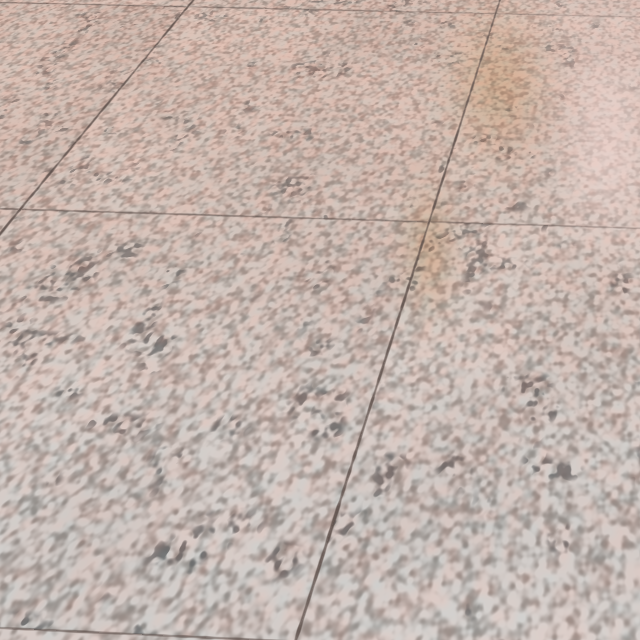
Reproduce this texture procedurally as a WebGL 2 fragment shader.

```glsl
#version 300 es
precision highp float;
// Polished speckled granite floor tiles with thin dark joints, seen in perspective.

uniform vec2 u_resolution;
out vec4 outColor;

// Floor perspective, in canvas units
const vec2 VANISHING_POINT = vec2(1.082, 1.943);
const float ROW_TILT = 0.0235;
const vec2 TILE_ORIGIN = vec2(-0.319, 0.5065);
const vec2 TILE_SIZE = vec2(0.508, 0.2614);

// Stone
const vec2 GRAIN_COUNT = vec2(88.0, 74.0);   // grains across one tile
const float CLUSTER_COUNT = 15.0;            // cells for dark mica clusters
const vec3 PALE_GRAIN = vec3(0.855, 0.795, 0.765);
const vec3 DARK_GRAIN = vec3(0.600, 0.540, 0.510);
const vec3 MICA = vec3(0.430, 0.395, 0.385);
const vec3 ROSE_TINT = vec3(0.030, -0.012, -0.020);
const vec3 FAR_LIGHT = vec3(1.015, 0.970, 0.950);
const vec3 NEAR_LIGHT = vec3(0.980, 1.010, 1.030);

// Joints
const vec3 JOINT_COLOR = vec3(0.370, 0.315, 0.295);
const vec2 JOINT_HALF_WIDTH = vec2(0.0017, 0.0012); // column, row
const vec2 JOINT_STRENGTH = vec2(0.88, 0.68);

// Glare and stains
const vec3 GLARE = vec3(0.940, 0.850, 0.835);
const vec3 STAIN = vec3(0.960, 0.900, 0.800);

float hash(vec2 p) {
    uvec2 q = uvec2(ivec2(floor(p))) * uvec2(1597334673u, 3812015801u);
    uint h = (q.x ^ q.y) * 1597334673u;
    h = (h ^ (h >> 15)) * 2246822519u;
    h ^= h >> 13;
    return float(h >> 8) / 16777216.0;
}

float noise(vec2 p) {
    vec2 i = floor(p);
    vec2 f = fract(p);
    f = f * f * (3.0 - 2.0 * f);
    float low = mix(hash(i), hash(i + vec2(1, 0)), f.x);
    float high = mix(hash(i + vec2(0, 1)), hash(i + vec2(1, 1)), f.x);
    return mix(low, high, f.y);
}

// Turned octaves hide the noise lattice
float grainNoise(vec2 p) {
    const mat2 TURN = mat2(0.8, 0.6, -0.6, 0.8);
    return 0.62 * noise(p) + 0.38 * noise(TURN * p * 1.45 + 31.0);
}

float spot(vec2 p, vec2 center, vec2 radius) {
    vec2 q = (p - center) / radius;
    return exp(-dot(q, q));
}

// Canvas position to tile coordinates; whole numbers lie on the joints
vec2 floorTile(vec2 uv) {
    float depth = VANISHING_POINT.y - uv.y;
    float side = uv.x - VANISHING_POINT.x;
    vec2 plane = vec2(side, 1.0 + ROW_TILT * side) / depth;
    return (plane - TILE_ORIGIN) / TILE_SIZE;
}

vec3 granite(vec2 tile, float farness) {
    vec2 id = floor(tile);
    vec2 seed = floor(200.0 * vec2(hash(id + 11.0), hash(id + 47.0)));
    vec2 p = tile * GRAIN_COUNT + seed;
    float grain = grainNoise(p);
    float tone = smoothstep(0.06, 0.72, grain);
    tone = mix(tone, 0.70, 0.05 + 0.25 * farness);
    vec3 color = mix(DARK_GRAIN, PALE_GRAIN, tone);

    // Loose groups of darker flecks
    float cluster = smoothstep(0.66, 0.88, noise(tile * CLUSTER_COUNT + seed));
    float fleck = 1.0 - smoothstep(0.26, 0.50, grainNoise(p * 0.85 + 73.0));
    color = mix(color, MICA, cluster * fleck * mix(0.85, 0.60, farness));

    // Rosy feldspar and slow changes in tone
    color += ROSE_TINT * (noise(p * 0.6 + 19.0) - 0.5) * 1.6;
    color += 0.035 * (noise(tile * 5.0 + seed) - 0.5);
    return color + 0.016 * (hash(id + 5.0) - 0.5);
}

// Coverage of the column and row joints
vec2 joints(vec2 tile, float depth) {
    vec2 gradient = vec2(length(vec2(dFdx(tile.x), dFdy(tile.x))),
                         length(vec2(dFdx(tile.y), dFdy(tile.y)))) * u_resolution.y;
    vec2 dist = abs(tile - round(tile)) / gradient;
    vec2 wear = vec2(noise(tile * vec2(3.0, 55.0)), noise(tile * vec2(55.0, 3.0)));
    vec2 halfWidth = JOINT_HALF_WIDTH * (0.75 + 0.5 * wear) * depth / 1.3;
    float soft = 0.0007 + 0.5 / u_resolution.y;
    vec2 line = 1.0 - smoothstep(halfWidth - soft, halfWidth + soft, dist);
    return line * JOINT_STRENGTH * (0.75 + 0.3 * wear);
}

void main() {
    vec2 uv = gl_FragCoord.xy / u_resolution;
    vec2 tile = floorTile(uv);
    float farness = smoothstep(0.1, 1.0, uv.y);
    vec3 color = granite(tile, farness) * mix(NEAR_LIGHT, FAR_LIGHT, farness);

    // Warm stains beside the long joint
    float stain = spot(uv, vec2(0.78, 0.87), vec2(0.07, 0.10))
                + 0.8 * spot(uv, vec2(0.67, 0.61), vec2(0.04, 0.09));
    color *= mix(vec3(1.0), STAIN, min(stain, 1.0));

    vec2 joint = joints(tile, VANISHING_POINT.y - uv.y);
    joint.y *= 1.0 - 0.4 * uv.x * uv.y;
    color = mix(color, JOINT_COLOR, max(joint.x, joint.y));

    // Soft reflections on the polish
    float glare = 0.45 * spot(uv, vec2(0.95, 0.76), vec2(0.07, 0.13))
                + 0.22 * spot(uv, vec2(0.98, 0.95), vec2(0.22, 0.20));
    color = mix(color, GLARE, glare);
    outColor = vec4(clamp(color, 0.0, 1.0), 1.0);
}
```
